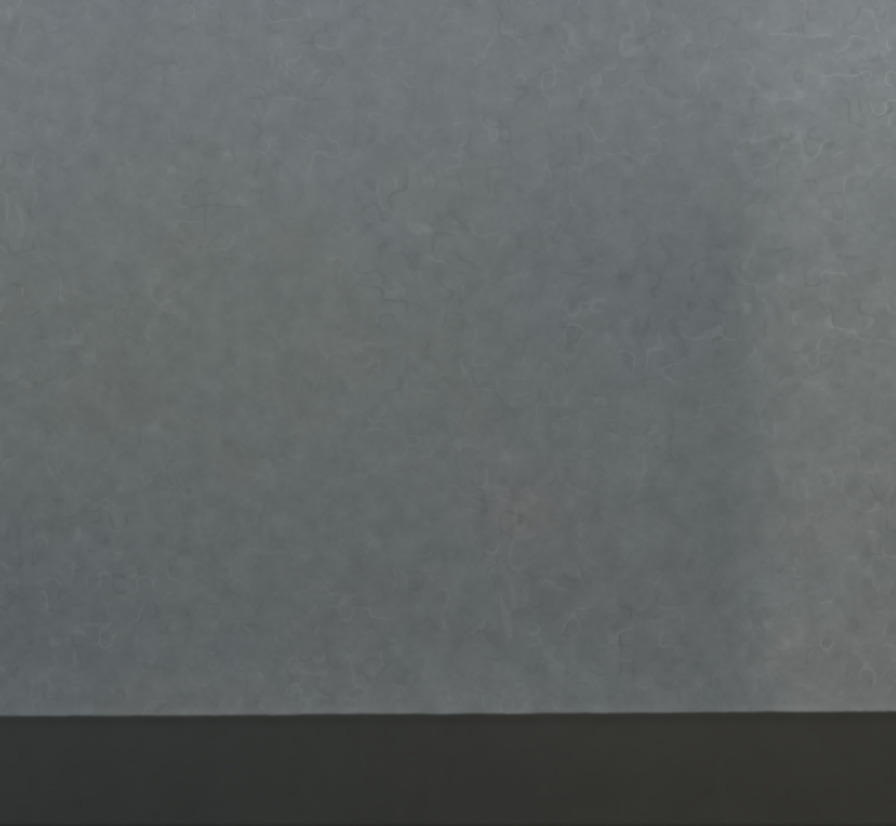
A WebGL 2 fragment shader for this texture:

```glsl
#version 300 es
precision highp float;
// A dim grey plaster wall above a dark base band, lit softly from the upper right.
// Broad gradients and gaussian glows set the tone; warped value noise adds tint,
// patchy grain and short curled flecks.

uniform vec2 u_resolution;
out vec4 fragColor;

float hash(vec2 p) {
    vec3 q = fract(p.xyx * vec3(0.1031, 0.1030, 0.0973));
    q += dot(q, q.yzx + 33.33);
    return fract((q.x + q.y) * q.z);
}

float noise(vec2 p) {
    vec2 i = floor(p), f = fract(p);
    f = f * f * (3.0 - 2.0 * f);
    return mix(mix(hash(i), hash(i + vec2(1, 0)), f.x),
               mix(hash(i + vec2(0, 1)), hash(i + vec2(1, 1)), f.x), f.y) - 0.5;
}

// Octaves are rotated so the lattice does not show
float fbm(vec2 p) {
    float sum = 0.0, gain = 0.6;
    for (int i = 0; i < 4; i++) {
        sum += gain * noise(p);
        p = mat2(1.6, 1.2, -1.2, 1.6) * p + 17.3;
        gain *= 0.55;
    }
    return sum;
}

float glow(vec2 uv, vec2 centre, vec2 radius) {
    vec2 d = (uv - centre) / radius;
    return exp(-dot(d, d));
}

// Thin curls along noise contours, kept only in scattered spots
float curls(vec2 p, float seed) {
    float line = 1.0 - smoothstep(0.0, 0.16, abs(noise(p * 62.0 + seed)));
    return line * smoothstep(0.02, 0.28, noise(p * 54.0 + seed * 3.0));
}

// Grain of the plaster, centred on zero
float grain(vec2 p) {
    vec2 warped = p + 0.010 * vec2(fbm(p * 34.0), fbm(p * 34.0 + 9.0));
    float patches = 0.85 + 0.9 * noise(p * 8.0 + 5.0);
    float mottle = fbm(warped * 58.0) + 0.3 * noise(warped * 170.0);
    float flecks = curls(warped, 4.0) - 0.8 * curls(warped, 31.0);
    return 0.040 * mottle + 0.024 * patches * flecks;
}

vec3 wallColor(vec2 uv, vec2 p) {
    // Vertical falloff, bluer toward the top
    vec3 color = mix(vec3(0.369, 0.386, 0.388), vec3(0.396, 0.416, 0.416),
                     smoothstep(0.15, 0.62, uv.y));
    color = mix(color, vec3(0.443, 0.464, 0.474), smoothstep(0.52, 1.0, uv.y));

    // Lighter strip on the right behind a soft vertical edge
    float strip = smoothstep(0.79, 0.91, uv.x + 0.02 * fbm(p * 5.0));
    color += vec3(0.040, 0.036, 0.031) * strip * (1.0 - 0.5 * smoothstep(0.6, 1.0, uv.y));
    color -= 0.009 * glow(uv, vec2(0.80, 0.53), vec2(0.05, 0.34));

    // Local lights and shades
    color += 0.026 * glow(uv, vec2(0.96, 0.97), vec2(0.20, 0.16));
    color += 0.018 * glow(uv, vec2(0.86, 0.25), vec2(0.05, 0.07));
    color += 0.014 * glow(uv, vec2(0.50, 0.15), vec2(0.55, 0.05));
    color -= vec3(0.016, 0.013, 0.006) * glow(uv, vec2(0.0, 0.25), vec2(0.24, 0.16));
    color -= vec3(0.009, 0.006, 0.001) * glow(uv, vec2(0.70, 0.64), vec2(0.15, 0.12));
    color += vec3(0.002, 0.004, -0.005) * glow(uv, vec2(0.25, 0.62), vec2(0.22, 0.16));
    color += vec3(0.010, -0.001, 0.0) * glow(uv, vec2(0.58, 0.38), vec2(0.06, 0.05));

    // Cloudy tint and grain
    color += vec3(0.8, 1.0, 1.1) * 0.010 * fbm(p * 7.0 + 3.0);
    color += vec3(0.005, 0.0, -0.005) * fbm(p * 14.0 + 40.0);
    return color + grain(p) * (0.9 + 0.25 * strip);
}

vec3 bandColor(vec2 uv, vec2 p) {
    vec3 color = mix(vec3(0.188, 0.198, 0.192), vec3(0.202, 0.200, 0.184),
                     smoothstep(0.1, 0.95, uv.x));
    color += 0.010 * smoothstep(0.02, 0.12, uv.y);
    color -= 0.030 * (1.0 - smoothstep(0.0, 0.005, uv.y));
    return color + 0.010 * fbm(p * 18.0) + 0.008 * fbm(p * 70.0);
}

void main() {
    vec2 uv = gl_FragCoord.xy / u_resolution;
    vec2 p = gl_FragCoord.xy / u_resolution.y;

    // Slightly sloping, uneven boundary between wall and band
    float edge = mix(0.133, 0.1385, uv.x) + 0.002 * fbm(vec2(p.x * 30.0, 2.0));
    float above = uv.y - edge;
    float soft = max(0.0026, 1.0 / u_resolution.y);

    // Faint, broken highlight on the rim and a shadow under it
    float rim = 0.012 + 0.02 * noise(vec2(p.x * 40.0, 7.0));
    vec3 wall = wallColor(uv, p) + rim * exp(-pow((above - 0.005) / 0.005, 2.0));
    vec3 band = bandColor(uv, p) - 0.014 * exp(-pow((above + 0.007) / 0.006, 2.0));
    fragColor = vec4(mix(band, wall, smoothstep(-soft, soft, above)), 1.0);
}
```
